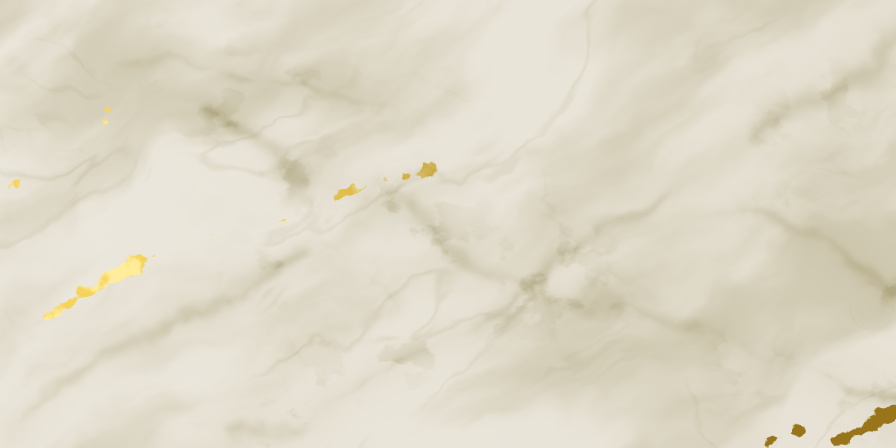
Give the GLSL for this texture, as a WebGL 2 fragment shader.

```glsl
#version 300 es
precision highp float;
// Cream marble with smoky diagonal veins and broken flakes of gold leaf.

uniform vec2 u_resolution;
out vec4 fragColor;

const vec3 STONE_LIGHT = vec3(0.925, 0.907, 0.865);
const vec3 STONE_DARK  = vec3(0.700, 0.663, 0.517);
const vec3 GOLD_BRIGHT = vec3(0.960, 0.830, 0.360);
const vec3 GOLD_PALE   = vec3(1.000, 0.930, 0.610);
const vec3 GOLD_DEEP   = vec3(0.600, 0.460, 0.100);
const float GRAIN_ANGLE = 0.54;
const float CROSS_ANGLE = -0.42;
const float WARP = 0.20;
const float CLOUD_GAIN = 0.37;
const float VEIN_WIDTH = 0.013;
const float HALO_WIDTH = 0.055;
const float LEAF_WIDTH = 0.013;

// Vein and leaf segments: start xy, end xy, in canvas heights.
const int VEIN_COUNT = 10;
const vec4 VEINS[VEIN_COUNT] = vec4[](
    vec4(0.50, 0.02, 1.16, 0.37), vec4(1.16, 0.37, 1.66, 0.65),
    vec4(1.66, 0.65, 2.05, 0.90), vec4(1.60, 0.51, 2.05, 0.41),
    vec4(0.30, 0.88, 0.85, 0.80), vec4(0.45, 0.74, 0.95, 0.50),
    vec4(0.95, 0.50, 1.25, 0.29), vec4(1.25, 0.29, 1.55, 0.26),
    vec4(1.55, 0.26, 2.05, 0.09), vec4(0.00, 0.02, 0.62, 0.44));
const int LEAF_COUNT = 7;
const vec4 LEAVES[LEAF_COUNT] = vec4[](
    vec4(0.04, 0.60, 0.22, 0.69), vec4(0.22, 0.69, 0.26, 0.80),
    vec4(0.26, 0.80, 0.54, 1.02), vec4(-0.02, 0.24, 0.40, 0.46),
    vec4(0.40, 0.46, 0.95, 0.62), vec4(1.58, 0.00, 1.76, 0.04),
    vec4(1.85, 0.02, 2.05, 0.10));

float hash(vec2 cell) {
    vec3 h = fract(cell.xyx * vec3(0.1031, 0.1030, 0.0973));
    h += dot(h, h.yzx + 33.33);
    return fract((h.x + h.y) * h.z);
}

float noise(vec2 p) {
    vec2 i = floor(p), f = fract(p);
    vec2 u = f * f * f * (f * (f * 6.0 - 15.0) + 10.0);
    return mix(mix(hash(i), hash(i + vec2(1, 0)), u.x),
               mix(hash(i + vec2(0, 1)), hash(i + vec2(1, 1)), u.x), u.y);
}

float fbm(vec2 p) {
    const mat2 turn = mat2(1.6, 1.2, -1.2, 1.6);
    float sum = 0.0, gain = 0.5;
    for (int i = 0; i < 5; i++) {
        sum += gain * noise(p);
        p = turn * p + 17.3;
        gain *= 0.5;
    }
    return sum / 0.97;
}

vec2 rotate(vec2 p, float angle) {
    float c = cos(angle), s = sin(angle);
    return vec2(c * p.x + s * p.y, c * p.y - s * p.x);
}

float segmentDistance(vec2 p, vec4 seg) {
    vec2 along = seg.zw - seg.xy, rel = p - seg.xy;
    return length(rel - along * clamp(dot(rel, along) / dot(along, along), 0.0, 1.0));
}

// Soft line along the middle contour of a noise field.
float ridge(float n, float width) {
    float r = 1.0 - smoothstep(0.0, width, abs(n - 0.5));
    return r * r;
}

void main() {
    vec2 p = gl_FragCoord.xy / u_resolution.y;
    float pixel = 1.0 / u_resolution.y;
    vec2 warp = vec2(fbm(p * 3.0 + 4.0), fbm(p * 3.0 + 31.0)) - 0.5;
    vec2 bent = p + WARP * warp;
    vec2 grain = rotate(bent, GRAIN_ANGLE);
    vec2 cross = rotate(bent, CROSS_ANGLE);
    float patches = smoothstep(0.38, 0.64, fbm(p * 2.6 + 11.0));

    // Smoky clouds and faint veins that follow the grain.
    float cloud = smoothstep(0.36, 0.70, fbm(grain * vec2(1.6, 4.5) + 3.0));
    float shade = 0.04 + CLOUD_GAIN * cloud + 0.04 * (p.x - 1.0);
    shade += 0.16 * patches * ridge(fbm(grain * vec2(1.4, 4.0) + 53.0), 0.04);
    shade += 0.12 * patches * cloud * ridge(fbm(cross * vec2(1.8, 4.0) + 71.0), 0.03);

    // Main veins: narrow core inside a wide halo.
    float veinDistance = 9.0;
    for (int i = 0; i < VEIN_COUNT; i++)
        veinDistance = min(veinDistance, segmentDistance(bent, VEINS[i]));
    float density = smoothstep(0.32, 0.66, fbm(p * 5.0 + 23.0));
    float coreWidth = VEIN_WIDTH * (0.5 + density);
    float core = exp(-pow(veinDistance / coreWidth, 2.0));
    float halo = exp(-veinDistance / HALO_WIDTH);
    shade += 0.24 * core * density + 0.13 * halo;

    // Mineral blotches gathered near the veins.
    float blotch = smoothstep(0.56, 0.70, fbm(p * vec2(15.0, 19.0) + 7.0));
    shade += 0.30 * blotch * halo * patches;
    vec3 color = mix(STONE_LIGHT, STONE_DARK, clamp(shade, 0.0, 1.0));

    // Ragged gold leaf with gaps.
    float leafDistance = 9.0;
    for (int i = 0; i < LEAF_COUNT; i++)
        leafDistance = min(leafDistance, segmentDistance(p + 0.4 * WARP * warp, LEAVES[i]));
    float presence = smoothstep(0.40, 0.64, fbm(p * 8.0 + 41.0));
    float edge = leafDistance + 0.05 * (fbm(p * 24.0) - 0.5)
               - mix(-0.010, LEAF_WIDTH, presence);
    float leaf = 1.0 - smoothstep(-pixel, pixel, edge);
    vec3 gold = mix(GOLD_BRIGHT, GOLD_PALE, smoothstep(0.4, 0.7, fbm(p * 30.0 + 5.0)));
    gold = mix(gold, GOLD_DEEP, smoothstep(0.4, 1.6, p.x));
    color = mix(color, gold, leaf);

    fragColor = vec4(color, 1.0);
}
```
